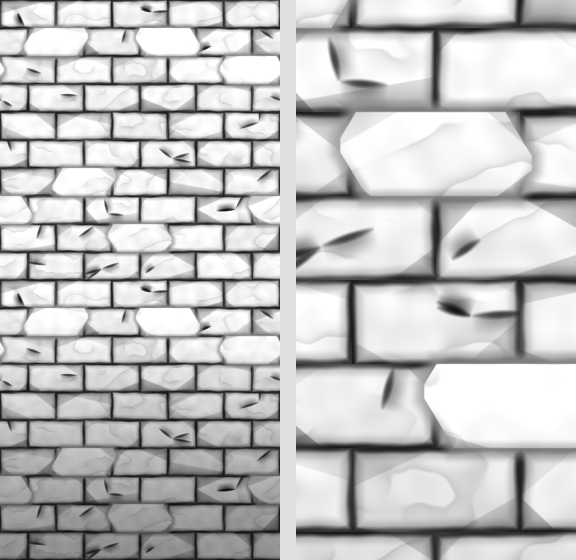
Left, the full canvas; right, a detail of the centre.
This texture map is drawn by a WebGL 2 fragment shader. Its source:

```glsl
#version 300 es
precision highp float;
// Pale chiselled brick wall: dark joints, chipped corners, gouges and a few proud stones.

#define BRICKS_ACROSS 5.0
#define ROWS 20.0
#define ROWS_PER_REPEAT 10.0
#define JOINT_HALF 0.036
#define JOINT_TONE 0.11
#define JOINT_BLUR 0.05
#define GOUGE_CHANCE 0.5
#define GOUGE_WIDTH 0.03
#define LEDGE_DEPTH 0.14
#define CHIP_SIZE 0.46
#define BASE_LIGHT 0.60

uniform vec2 u_resolution;
out vec4 outColor;

vec2 hash2(vec2 p) {
    vec3 q = fract(p.xyx * vec3(0.1031, 0.1030, 0.0973));
    q += dot(q, q.yzx + 33.33);
    return fract((q.xx + q.yz) * q.zy);
}

float gradientNoise(vec2 p) {
    vec2 i = floor(p), f = p - i;
    vec2 u = f * f * f * (f * (f * 6.0 - 15.0) + 10.0);
    vec4 corner;
    for (int k = 0; k < 4; k++) {
        vec2 o = vec2(k & 1, k >> 1);
        float a = 6.2832 * hash2(i + o).x;
        corner[k] = dot(vec2(cos(a), sin(a)), f - o);
    }
    return 1.4 * mix(mix(corner.x, corner.y, u.x), mix(corner.z, corner.w, u.x), u.y);
}

float boxDistance(vec2 p, vec2 halfSize) {
    vec2 q = abs(p) - halfSize;
    return length(max(q, 0.0)) + min(max(q.x, q.y), 0.0);
}

// Brick index (column, row) at wall position g, with alternate rows shifted by half.
vec2 brickAt(vec2 g, float row) {
    return vec2(floor((g.x + mod(row, 2.0)) * 0.5), row);
}

// Position relative to a brick's centre, y up; a brick is 2 by 1.
vec2 toLocal(vec2 g, vec2 brick) {
    vec2 centre = vec2(2.0 * brick.x + 1.0 - mod(brick.y, 2.0), brick.y + 0.5);
    return (g - centre) * vec2(1.0, -1.0);
}

// Proud stones drift sideways through two bands of rows.
bool isProud(vec2 id) {
    float k = max(id.y - 5.0, 0.0);
    float slot = mod(id.y * id.y + floor(k * k / 3.0), BRICKS_ACROSS);
    bool band = abs(id.y - 1.5) < 1.0 || abs(id.y - 7.0) < 1.5;
    return band && (id.x == slot || (id.y < 1.5 && id.x == slot + 2.0));
}

// Gouges fan out from one point as thin slashes, each with a broad shaded flank.
float gouges(vec2 p, vec2 id) {
    vec2 pick = hash2(id + 71.3);
    if (pick.x > GOUGE_CHANCE) return 1.0;
    vec2 start = (hash2(id + 23.7) - 0.5) * vec2(1.0, 0.4);
    float tone = 1.0;
    for (int i = 0; i < 3; i++) {
        if (float(i) > pick.y * 3.0) break;
        vec2 h = hash2(id + 11.9 * float(i + 1));
        float a = 6.2832 * h.x;
        vec2 dir = normalize(vec2(cos(a), 0.7 * sin(a)));
        float len = mix(0.4, 0.8, h.y);
        vec2 q = p - start;
        float t = clamp(dot(q, dir) / len, 0.0, 1.0);
        float taper = 4.0 * t * (1.0 - t);
        float d = length(q - dir * len * t);
        float flank = smoothstep(0.0, 0.05, q.x * dir.y - q.y * dir.x);
        tone *= 1.0 - 0.4 * flank * taper * smoothstep(0.3, 0.0, d);
        tone *= 1.0 - 0.72 * sqrt(taper) * smoothstep(0.04, -0.02, d - GOUGE_WIDTH * taper);
    }
    return tone;
}

float faceTone(vec2 p, vec2 id, float chipSize, float px) {
    vec2 seed = hash2(id + 5.1);
    float tone = 0.92 + 0.06 * seed.x + 0.05 * p.y;
    // Broad ledges, crisp on one side and fading on the other
    float n = gradientNoise(p * vec2(0.8, 1.3) + seed * 37.0)
            + 0.16 * gradientNoise(p * 3.2 + seed * 19.0);
    float presence = smoothstep(-0.3, 0.3, gradientNoise(p * 1.2 + seed * 61.0));
    tone -= LEDGE_DEPTH * presence * smoothstep(-0.03, 0.04, n) * exp(-6.0 * max(n, 0.0));
    tone += 0.05 * gradientNoise(p * 2.6 + seed * 53.0);
    // Chipped corners
    for (int i = 0; i < 4; i++) {
        vec2 side = vec2(i & 1, i >> 1) * 2.0 - 1.0;
        vec2 h = hash2(id + 3.7 * float(i + 1));
        vec2 normal = normalize(side * vec2(mix(0.15, 1.1, h.x), 1.0));
        float depth = dot(p, normal) - dot(vec2(0.96, 0.46), abs(normal)) + chipSize * h.y;
        float shade = mix(0.05, 0.2, fract(h.x * 7.0)) + 0.06 * step(side.y, 0.0);
        tone -= smoothstep(-px, px, depth) * (shade + 0.35 * depth);
    }
    return tone;
}

void main() {
    vec2 uv = gl_FragCoord.xy / u_resolution;
    vec2 g = vec2(uv.x * 2.0 * BRICKS_ACROSS, (1.0 - uv.y) * ROWS);
    float px = ROWS / u_resolution.y;
    vec2 repeat = vec2(BRICKS_ACROSS, ROWS_PER_REPEAT);

    // Flat bricks between dark joints
    vec2 brick = brickAt(g, floor(g.y));
    vec2 id = mod(brick, repeat);
    vec2 p = toLocal(g, brick);
    vec2 wobble = (hash2(id + 41.0) - 0.5) * 0.05;
    float edge = boxDistance(p + wobble * p.yx, vec2(1.0, 0.5) - JOINT_HALF)
               + 0.02 * gradientNoise(p * 2.5 + id * 7.0);
    float tone = faceTone(p, id, CHIP_SIZE, px) * gouges(p, id);
    tone *= 1.0 - 0.22 * smoothstep(-0.16, 0.0, edge);
    float jointDark = 0.86 + 0.3 * gradientNoise(p * 1.3 + id * 3.0);
    tone = mix(tone, JOINT_TONE, clamp(jointDark, 0.5, 1.0) * smoothstep(-JOINT_BLUR, 0.03, edge));

    // Proud stones overlap their neighbours and soften the joints around them
    for (int i = 0; i < 9; i++) {
        vec2 other = brickAt(g, floor(g.y) + float(i / 3 - 1));
        other.x += float(i % 3 - 1);
        vec2 otherId = mod(other, repeat);
        if (!isProud(otherId)) continue;
        vec2 q = toLocal(g, other);
        vec2 lean = hash2(otherId + 9.0) - 0.5;
        vec2 tilted = vec2(q.x, q.y + 0.5 * lean.x * sign(q.x) * smoothstep(0.0, 0.5, abs(q.x)));
        float d = max(boxDistance(q, vec2(1.14, 0.5)),
                      dot(abs(tilted), normalize(vec2(1.0, 0.6))) - 1.02);
        tone = mix(tone, 0.6, 0.75 * smoothstep(0.2, 0.0, d));
        float stone = faceTone(q * 0.9, otherId, 0.3, px) + 0.04;
        stone -= 0.2 * smoothstep(-0.12, 0.0, d) * smoothstep(0.1, -0.4, q.y);
        tone = mix(tone, stone, smoothstep(px, -px, d));
    }

    // Light fades towards the foot of the wall
    tone *= mix(BASE_LIGHT, 1.02, smoothstep(-0.03, 0.5, uv.y));
    outColor = vec4(vec3(clamp(tone, 0.0, 1.0)), 1.0);
}
```
